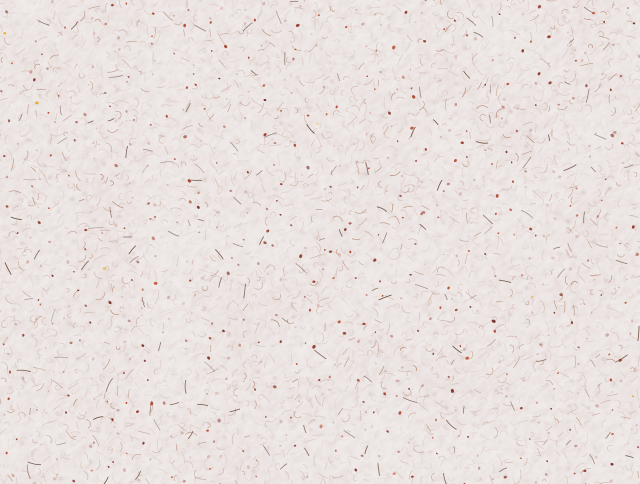
This texture is drawn by a WebGL 1 fragment shader. Its source:

```glsl
precision highp float;
// Pale fibre-flecked paper: a softly mottled sheet strewn with faint hairs,
// curled brown fibres, dark straight bristles and small russet specks.
// Every kind of mark is scattered on a jittered grid and box filtered.

uniform vec2 u_resolution;

const vec3 PAPER = vec3(0.938, 0.921, 0.914);
const vec3 SHADE = vec3(0.900, 0.855, 0.845);
const vec3 HAZE = vec3(0.800, 0.710, 0.705);
const vec3 HAIR = vec3(0.820, 0.715, 0.680);
const vec3 CURL = vec3(0.650, 0.420, 0.310);
const vec3 BRISTLE = vec3(0.360, 0.220, 0.150);
const vec3 RUSSET = vec3(0.770, 0.330, 0.220);
const vec3 MAROON = vec3(0.450, 0.180, 0.160);
const vec3 AMBER = vec3(0.900, 0.680, 0.150);

// Grid cells per canvas height
const float HAZE_CELLS = 22.0;
const float HAIR_CELLS = 44.0;
const float CURL_CELLS = 27.0;
const float BRISTLE_CELLS = 15.0;
const float SPECK_CELLS = 25.0;

// Shortest and longest fibre, half width, all in canvas heights
const vec3 HAIR_SIZE = vec3(0.010, 0.024, 0.0008);
const vec3 CURL_SIZE = vec3(0.010, 0.026, 0.0006);
const vec3 BRISTLE_SIZE = vec3(0.011, 0.029, 0.0008);
const vec2 SPECK_RADIUS = vec2(0.0017, 0.0037);
const float HAZE_RADIUS = 0.0075;
const float GRAIN_LEAN = 0.7;

vec3 hash3(vec2 cell, float seed) {
  vec3 q = fract(vec3(cell, seed) * vec3(0.1031, 0.1030, 0.0973));
  q += dot(q, q.yxz + 33.33);
  return fract((q.xxy + q.yxx) * q.zyx);
}

vec2 rotate(vec2 v, float a) {
  float c = cos(a), s = sin(a);
  return vec2(c * v.x + s * v.y, c * v.y - s * v.x);
}

float cornerSlope(vec2 cell, vec2 offset) {
  float a = 6.2832 * hash3(cell, 3.7).x;
  return dot(vec2(cos(a), sin(a)), offset);
}

float gradientNoise(vec2 p) {
  vec2 i = floor(p), f = p - i;
  vec2 u = f * f * f * (f * (f * 6.0 - 15.0) + 10.0);
  vec2 e = vec2(1.0, 0.0);
  return mix(mix(cornerSlope(i, f), cornerSlope(i + e, f - e), u.x),
             mix(cornerSlope(i + e.yx, f - e.yx), cornerSlope(i + 1.0, f - 1.0), u.x), u.y);
}

// Share of a pixel covered by a stroke of the given half width
float coverage(float d, float halfWidth) {
  float px = 1.0 / u_resolution.y;
  return clamp((min(d + 0.5 * px, halfWidth) - max(d - 0.5 * px, -halfWidth)) / px, 0.0, 1.0);
}

// Distance to an arc of given length and total turn, centred on its middle
float arcDistance(vec2 q, float len, float turn) {
  float radius = len / turn;
  q.y += radius;
  float a = clamp(atan(q.x, q.y), -0.5 * turn, 0.5 * turn);
  return length(q - radius * vec2(sin(a), cos(a)));
}

// turn: least and greatest bend in radians; share: part of the cells filled
vec3 fibres(vec3 col, vec2 p, float cells, float seed, vec3 size, vec2 turn,
            float share, vec3 ink, float strength) {
  vec2 home = floor(p * cells);
  for (int j = -1; j <= 1; j++) for (int i = -1; i <= 1; i++) {
    vec2 cell = home + vec2(i, j);
    vec3 place = hash3(cell, seed), form = hash3(cell, seed + 11.3);
    vec2 q = rotate(p - (cell + place.xy) / cells, 6.2832 * form.x);
    float bend = mix(turn.x, turn.y, form.z * form.z);
    float d = arcDistance(q, mix(size.x, size.y, form.y), bend);
    float tone = strength * mix(0.35, 1.0, fract(place.z * 17.0));
    col = mix(col, ink, coverage(d, size.z) * tone * step(place.z, share));
  }
  return col;
}

vec3 haze(vec3 col, vec2 p, float strength) {
  vec2 home = floor(p * HAZE_CELLS);
  for (int j = -1; j <= 1; j++) for (int i = -1; i <= 1; i++) {
    vec2 cell = home + vec2(i, j);
    vec3 place = hash3(cell, 71.9);
    float r = length(p - (cell + place.xy) / HAZE_CELLS) / HAZE_RADIUS;
    col = mix(col, HAZE, strength * place.z * exp(-3.0 * r * r));
  }
  return col;
}

vec3 specks(vec3 col, vec2 p) {
  vec2 home = floor(p * SPECK_CELLS);
  for (int j = -1; j <= 1; j++) for (int i = -1; i <= 1; i++) {
    vec2 cell = home + vec2(i, j);
    vec3 place = hash3(cell, 29.1), form = hash3(cell, 57.7);
    vec2 q = rotate(p - (cell + place.xy) / SPECK_CELLS, 6.2832 * form.y);
    float radius = mix(SPECK_RADIUS.x, SPECK_RADIUS.y, form.x * form.x);
    float d = length(q * vec2(0.9, 1.15));
    vec3 ink = mix(mix(RUSSET, MAROON, form.y), AMBER, step(0.993, form.y));
    float tone = mix(0.22, 0.95, smoothstep(0.2, 0.8, form.z));
    col = mix(col, ink, coverage(d, radius) * tone * step(place.z, 0.72));
  }
  return col;
}

void main() {
  vec2 p = gl_FragCoord.xy / u_resolution.y;
  // Mottled sheet with a slanting grain
  vec2 g = rotate(p, GRAIN_LEAN) * vec2(0.65, 1.0);
  float patches = gradientNoise(p * 7.0);
  float grain = 0.45 * gradientNoise(g * 60.0) + 0.4 * gradientNoise(g * 125.0 + 9.0);
  vec3 col = mix(PAPER, SHADE, clamp(0.33 + grain + 0.25 * patches, 0.0, 1.0));

  // Marks from the faintest to the darkest, thicker in some patches
  float clump = clamp(0.75 + 0.8 * patches, 0.3, 1.0);
  col = haze(col, p, 0.5 * clump);
  col = fibres(col, p, HAIR_CELLS, 5.3, HAIR_SIZE, vec2(0.3, 4.5), 0.85, HAIR, 0.8 * clump);
  col = fibres(col, p, CURL_CELLS, 41.7, CURL_SIZE, vec2(0.2, 4.0), 0.75, CURL, 0.9 * clump);
  col = fibres(col, p, BRISTLE_CELLS, 83.1, BRISTLE_SIZE, vec2(0.05, 0.5), 0.5, BRISTLE, 0.95);
  col = specks(col, p);
  gl_FragColor = vec4(col, 1.0);
}
```
